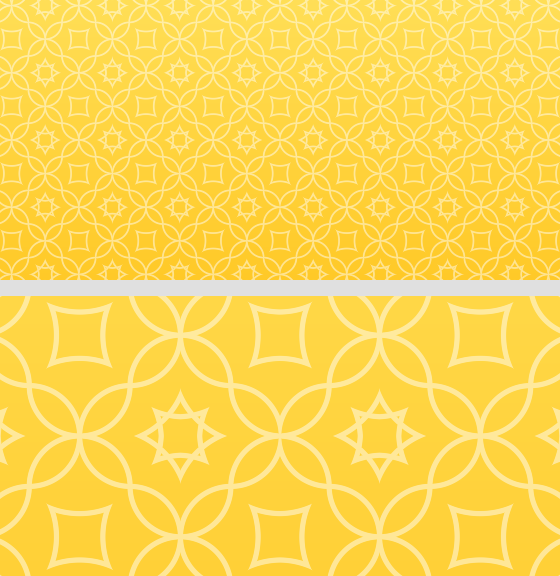
Top, the full canvas; bottom, a detail of the centre.
Write a WebGL 2 fragment shader that draws this pattern.

```glsl
#version 300 es
precision highp float;

uniform vec2 u_resolution;
out vec4 outColor;

const float UNIT = 0.06;         // petal radius as a share of canvas height
const float PERIOD = 4.0;        // repeat length in petal radii
const float HALF_LINE = 0.052;
const float SEAM = 0.025;        // sliver lost where the mirrored halves meet
const float LINE_ALPHA = 0.48;
const vec3 TOP_YELLOW = vec3(1.0, 0.872, 0.337);
const vec3 BOTTOM_YELLOW = vec3(1.0, 0.788, 0.153);
const vec3 LINE_WHITE = vec3(1.0);

// Coordinates relative to the nearest centre of a square lattice
vec2 repeatAround(vec2 p, vec2 centre, float period) {
    return (fract((p - centre) / period + 0.5) - 0.5) * period;
}

vec2 rotate45(vec2 p) {
    return vec2(p.x - p.y, p.x + p.y) * 0.70710678;
}

// Distance to a unit half circle that bulges toward the flower centre
float halfCircle(vec2 q) {
    return q.x < 1.0 ? abs(length(q - vec2(1.0, 0.0)) - 1.0)
                     : length(q - vec2(1.0));
}

// Four petals formed by overlapping half circles
float flower(vec2 p) {
    vec2 q = abs(p);
    return min(halfCircle(q), halfCircle(q.yx));
}

// Outline of a square whose sides are arcs curving inward
float concaveSquare(vec2 p, float waist, float radius) {
    vec2 q = abs(p);
    vec2 arcCentre = vec2(waist + radius, 0.0);
    float nearest = min(length(q - arcCentre), length(q - arcCentre.yx));
    return abs(nearest - radius);
}

float lineCoverage(float dist, float halfWidth, float pixel) {
    return 1.0 - smoothstep(halfWidth - 0.6 * pixel, halfWidth + 0.6 * pixel, dist);
}

void main() {
    vec2 p = (gl_FragCoord.xy - 0.5 * u_resolution) / (u_resolution.y * UNIT);
    float pixel = 1.0 / (u_resolution.y * UNIT);
    p.x = abs(p.x) + SEAM;

    // Interlaced flowers on a checkerboard
    float dist = min(flower(repeatAround(p, vec2(0.0), PERIOD)),
                     flower(repeatAround(p, vec2(2.0), PERIOD)));

    // Squares and upright stars fill the gaps
    vec2 squarePos = repeatAround(p, vec2(0.0, 2.0), PERIOD);
    vec2 starPos = rotate45(repeatAround(p, vec2(2.0, 0.0), PERIOD));
    dist = min(dist, concaveSquare(squarePos, 0.46, 1.62));
    dist = min(dist, concaveSquare(starPos, 0.46, 1.62));

    // Translucent lines over a vertical gradient
    vec3 color = mix(BOTTOM_YELLOW, TOP_YELLOW, gl_FragCoord.y / u_resolution.y);
    color = mix(color, LINE_WHITE, LINE_ALPHA * lineCoverage(dist, HALF_LINE, pixel));
    outColor = vec4(color, 1.0);
}
```
